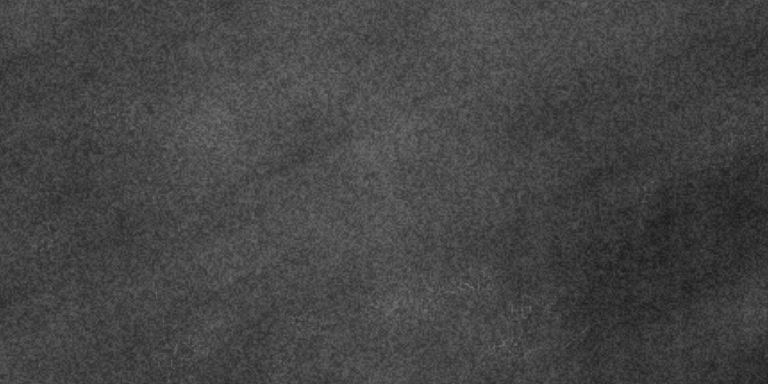
This texture is drawn by a WebGL 2 fragment shader. Its source:

```glsl
#version 300 es
precision highp float;
// A worn slate board: broad wiped tones and slanted cloudy smears, overlaid
// with fine grain, faint vertical streaks, patches of chalk dust and a few
// broken scratches. Built from value noise and soft distance falloffs.
uniform vec2 u_resolution;
out vec4 outColor;

float hash(vec2 p) {
  vec3 q = fract(vec3(p.xyx) * 0.1031);
  q += dot(q, q.yzx + 33.33);
  return fract((q.x + q.y) * q.z);
}

float noise(vec2 p) {
  vec2 cell = floor(p), f = fract(p);
  f = f * f * (3.0 - 2.0 * f);
  return mix(mix(hash(cell), hash(cell + vec2(1, 0)), f.x),
             mix(hash(cell + vec2(0, 1)), hash(cell + vec2(1, 1)), f.x), f.y);
}

mat2 rotate(float a) {
  return mat2(cos(a), -sin(a), sin(a), cos(a));
}

float fbm(vec2 p) {
  float sum = 0.0, amp = 0.5;
  for (int i = 0; i < 5; i++) {
    sum += amp * noise(p);
    p = rotate(0.5) * p * 2.03 + 17.3;
    amp *= 0.5;
  }
  return sum / 0.97;
}

// Soft elliptical spot, 1 at its centre.
float spot(vec2 p, vec2 centre, vec2 radius) {
  vec2 d = (p - centre) / radius;
  return exp(-dot(d, d));
}

// Slightly bowed line of the given length, fading towards both ends.
float scratch(vec2 p, vec2 centre, float angle, float len, float bow) {
  vec2 q = rotate(angle) * (p - centre);
  float t = q.x / len;
  float dist = abs(q.y - bow * len * (t * t - 0.25));
  float width = max(0.003, 1.0 / u_resolution.y);
  return (1.0 - smoothstep(0.0, width, dist)) * (1.0 - smoothstep(0.3, 0.5, abs(t)));
}

void main() {
  vec2 p = gl_FragCoord.xy / u_resolution.y;
  p.x *= 2.0 * u_resolution.y / u_resolution.x;

  // Broad light and shade
  float tone = 0.223;
  tone += 0.085 * spot(p, vec2(0.62, 0.62), vec2(0.65, 0.6));
  tone += 0.045 * spot(p, vec2(1.4, 1.0), vec2(0.6, 0.4));
  tone += 0.04 * spot(p, vec2(1.2, 0.12), vec2(0.2, 0.22));
  tone += 0.03 * spot(p, vec2(0.05, 0.95), vec2(0.25, 0.2));
  tone -= 0.025 * spot(p, vec2(1.65, 0.4), vec2(0.35, 0.35));
  tone -= 0.02 * spot(p, vec2(0.12, 0.45), vec2(0.2, 0.25));

  // Cloudy smears, slanted wipes and vertical streaks
  vec2 wipe = rotate(0.45) * p;
  float smear = fbm(wipe * vec2(2.2, 4.5) + 5.0);
  tone += 0.13 * (smear - 0.5);
  tone += 0.07 * (fbm(p * 5.0 + 31.0) - 0.5);
  tone += 0.025 * (noise(wipe * vec2(3.0, 26.0)) - 0.5);
  float rightSide = smoothstep(0.9, 1.6, p.x) * (1.0 - smoothstep(0.4, 0.75, p.y));
  float streak = noise(vec2(p.x * 38.0, p.y * 2.5) + 9.0) - 0.5;
  tone += streak * mix(0.008, 0.03, rightSide);

  // Chalk dust gathered in ragged patches
  float dust = 0.8 * spot(p, vec2(1.24, 0.17), vec2(0.16, 0.12));
  for (int i = 0; i < 8; i++) {
    float k = float(i);
    vec2 centre = vec2(2.0 * hash(vec2(k, 3.7)), hash(vec2(k, 8.1)));
    vec2 q = rotate(0.4 + 0.8 * hash(vec2(k, 5.2))) * (p - centre);
    dust += 0.55 * spot(q, vec2(0.0), vec2(0.12, 0.05));
  }
  dust *= smoothstep(0.35, 0.65, fbm(wipe * vec2(9.0, 14.0)));
  float specks = smoothstep(0.62, 0.95, noise(p * 150.0 + 41.0));
  tone += specks * (0.025 + 0.15 * dust) + 0.02 * dust;

  // Broken chalk scratches
  float breaks = smoothstep(0.35, 0.7, noise(p * 70.0 + 13.0));
  for (int i = 0; i < 10; i++) {
    float k = float(i) + 20.0;
    vec2 centre = vec2(2.0 * hash(vec2(k, 1.3)), hash(vec2(k, 6.9)));
    float upright = step(0.6, hash(vec2(k, 2.4)));
    float angle = mix(0.1 + 0.7 * hash(vec2(k, 4.8)), 1.55, upright);
    float len = 0.08 + 0.22 * hash(vec2(k, 9.5));
    float line = scratch(p, centre, angle, len, 0.5 * hash(vec2(k, 7.7)) - 0.25);
    tone += 0.085 * line * breaks * (0.4 + 0.6 * hash(vec2(k, 11.0)));
  }

  // Fine surface grain
  float grain = 0.11 * (noise(p * 215.0) - 0.5) + 0.06 * (noise(p * 105.0 + 3.0) - 0.5);
  tone += grain * (0.6 + 1.5 * tone);

  outColor = vec4(vec3(clamp(tone, 0.0, 1.0)), 1.0);
}
```
